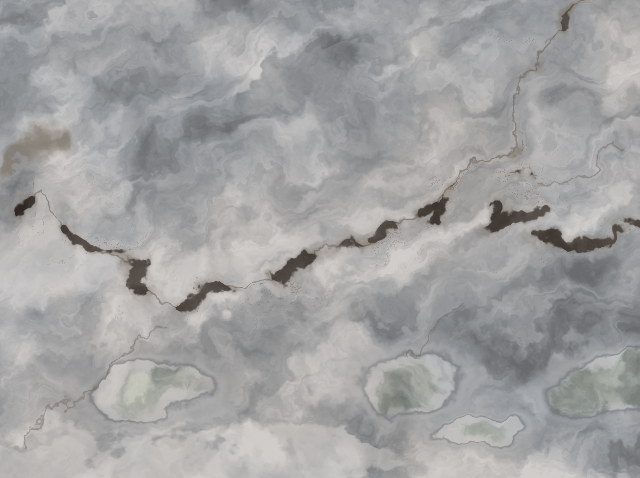
A Shadertoy shader for this texture:

```glsl
// Grey marble slab with slanted flow streaks, rusty broken veins and pale oval nodules.

vec2 hash2(vec2 cell) {
    vec3 q = fract(cell.xyx * vec3(0.1031, 0.1030, 0.0973));
    q += dot(q, q.yzx + 33.33);
    return fract((q.xx + q.yz) * q.zy);
}

// Smooth cellular noise: random cell values blended by distance.
float cells(vec2 p) {
    vec2 cell = floor(p);
    float sum = 0.0, total = 0.0;
    for (int j = -1; j <= 1; j++)
    for (int i = -1; i <= 1; i++) {
        vec2 id = cell + vec2(i, j);
        vec2 d = id + hash2(id) - p;
        float weight = exp(-7.0 * dot(d, d));
        sum += weight * hash2(id + 57.0).x;
        total += weight;
    }
    return sum / total;
}

// Five octaves, centred on zero.
float layers(vec2 p) {
    float sum = 0.0, amp = 0.47;
    for (int i = 0; i < 5; i++) {
        sum += amp * (cells(p) - 0.5);
        p = 2.03 * p + 7.3;
        amp *= 0.56;
    }
    return sum;
}

// Layered sines that curl the mineral clouds.
vec2 swirl(vec2 p) {
    for (float f = 5.0; f < 40.0; f *= 1.9)
        p += 0.22 / f * sin(f * p.yx + vec2(1.3, 4.1) + f);
    return p;
}

float segment(vec2 p, vec2 a, vec2 b) {
    vec2 ab = b - a;
    return length(p - a - ab * clamp(dot(p - a, ab) / dot(ab, ab), 0.0, 1.0));
}

float blob(vec2 p, vec2 centre, vec2 radius) {
    vec2 q = (p - centre) / radius;
    return exp(-dot(q, q));
}

const vec2 mainVein[14] = vec2[](
    vec2(0.02, 0.55), vec2(0.10, 0.575), vec2(0.17, 0.49), vec2(0.28, 0.44),
    vec2(0.31, 0.385), vec2(0.38, 0.37), vec2(0.59, 0.41), vec2(0.72, 0.48),
    vec2(0.84, 0.55), vec2(0.94, 0.63), vec2(1.05, 0.71), vec2(1.09, 0.82),
    vec2(1.14, 0.93), vec2(1.22, 1.01));
const vec4 inclusions[4] = vec4[](
    vec4(1.04, 0.53, 1.13, 0.545), vec4(1.05, 0.55, 1.08, 0.64),
    vec4(1.14, 0.49, 1.34, 0.53), vec4(0.89, 0.54, 0.915, 0.61));
const vec4 cracks[4] = vec4[](
    vec4(0.05, 0.06, 0.18, 0.21), vec4(0.18, 0.21, 0.36, 0.33),
    vec4(1.12, 0.62, 1.30, 0.68), vec4(0.86, 0.27, 0.97, 0.34));
const vec4 nodules[4] = vec4[](
    vec4(0.315, 0.195, 0.125, 0.056), vec4(0.855, 0.20, 0.10, 0.065),
    vec4(1.00, 0.097, 0.08, 0.032), vec4(1.27, 0.19, 0.12, 0.055));

void mainImage(out vec4 fragColor, in vec2 fragCoord) {
    vec2 p = fragCoord / iResolution.y;
    float pixel = 1.0 / iResolution.y;
    vec2 jag = vec2(layers(p * 9.0), layers(p * 9.0 + 31.0));
    vec2 w = p + 0.11 * jag;

    // Cloudy and streaked stone
    float mottle = layers(swirl(p) * 8.0 + jag);
    float broad = layers(swirl(p) * 2.6 + 13.0);
    vec2 flow = mat2(0.88, -0.47, 0.47, 0.88) * (p + 0.16 * jag);
    float streak = layers(flow * vec2(4.0, 19.0));
    float tone = 0.632 + 0.32 * mottle + 0.30 * streak + 0.28 * broad;

    // Dark slanted band and pale drifts
    float bandLine = 0.15 + 0.20 * smoothstep(0.0, 0.8, p.x);
    float band = smoothstep(0.12, 0.05, abs(w.y - bandLine) + 0.15 * broad);
    tone -= 0.085 * band + 0.055 * blob(flow, vec2(0.94, 0.36), vec2(0.28, 0.10));
    tone -= 0.05 * blob(w, vec2(1.30, 0.88), vec2(0.12, 0.10));
    float pale = smoothstep(0.3, 0.6, blob(w, vec2(0.08, 0.45), vec2(0.20, 0.085)));
    pale = max(pale, smoothstep(0.025, 0.008, segment(w, vec2(0.38, 0.42), vec2(0.67, 0.50))));
    float drift = 0.055 + 0.35 * layers(vec2(p.x * 6.0, p.y * 9.0) + 3.0) - 0.09 * smoothstep(0.6, 0.9, p.x);
    pale = max(pale, smoothstep(0.015, -0.015, w.y - drift));
    pale = max(pale, 0.7 * blob(w, vec2(1.14, 0.75), vec2(0.03, 0.09)));
    tone = mix(tone, 0.75 + 0.2 * mottle, 0.8 * pale);

    // Oval nodules with pale haloes and chalky rims
    float green = 0.0;
    for (int i = 0; i < 4; i++) {
        vec2 q = (p + 0.07 * jag - nodules[i].xy) / nodules[i].zw;
        q.y -= 0.15 * q.x;
        float d = length(q);
        float core = smoothstep(1.05, 0.96, d);
        float halo = smoothstep(1.75, 1.15, d);
        tone = mix(tone, 0.645 + 0.12 * mottle + 0.015 * sin(d * 22.0), 0.8 * halo);
        tone -= 0.08 * exp(-pow((d - 1.05) / 0.06, 2.0));
        tone = mix(tone, 0.63 + 0.6 * mottle, core);
        float rim = core * smoothstep(0.55, 0.9, d + 1.5 * mottle);
        tone = mix(tone, 0.75, 0.65 * rim);
        green = max(green, core * (1.0 - rim));
    }

    // Cool shadows, warm highlights, greenish cores
    tone = clamp(tone, 0.42, 0.80);
    float warmth = clamp((tone - 0.64) * 1.5 + 0.9 * broad, -0.25, 0.25);
    vec3 color = tone * (vec3(0.997, 1.0, 1.006) + warmth * vec3(0.07, 0.0, -0.07));
    color *= mix(vec3(1.0), vec3(0.98, 1.0, 0.95), green);

    // Broken veins swell into dark lumps
    float vein = 9.0;
    for (int i = 0; i < 13; i++)
        vein = min(vein, segment(w, mainVein[i], mainVein[i + 1]));
    float lump = 9.0, crack = 9.0;
    for (int i = 0; i < 4; i++) {
        lump = min(lump, segment(w, inclusions[i].xy, inclusions[i].zw));
        crack = min(crack, segment(w, cracks[i].xy, cracks[i].zw));
    }
    float swell = cells(p * 17.0 + 5.0) + 0.5 * mottle;
    float stain = exp(-pow(min(vein, lump) / 0.016, 2.0)) * smoothstep(0.2, 0.65, swell);
    float olive = smoothstep(0.05, 0.01, segment(w, vec2(0.0, 0.60), vec2(0.11, 0.72)));
    stain = max(stain, olive * smoothstep(-0.1, 0.12, streak));
    color = mix(color, vec3(0.48, 0.44, 0.39), 0.7 * stain);

    // Hairline threads follow the flow
    float thread = smoothstep(0.006 + pixel, 0.0, abs(streak - 0.035));
    float nearVein = exp(-min(vein, lump) * 14.0) * smoothstep(0.4, 0.6, cells(p * 11.0));
    thread = max(thread * nearVein, 0.8 * smoothstep(0.002 + pixel, 0.0, crack));
    thread = max(thread, smoothstep(0.0025 + pixel, 0.0, vein));
    color = mix(color, vec3(0.43, 0.37, 0.33), 0.55 * thread);

    float width = 0.015 * smoothstep(0.45, 0.8, swell);
    float dark = smoothstep(pixel, -2.0 * pixel, vein - width + 0.001);
    float lumpWidth = 0.015 * smoothstep(0.36, 0.65, swell);
    dark = max(dark, smoothstep(pixel, -2.0 * pixel, lump - lumpWidth + 0.001));
    color = mix(color, vec3(0.25, 0.22, 0.20) + 0.3 * mottle, 0.9 * dark);

    fragColor = vec4(color, 1.0);
}
```
